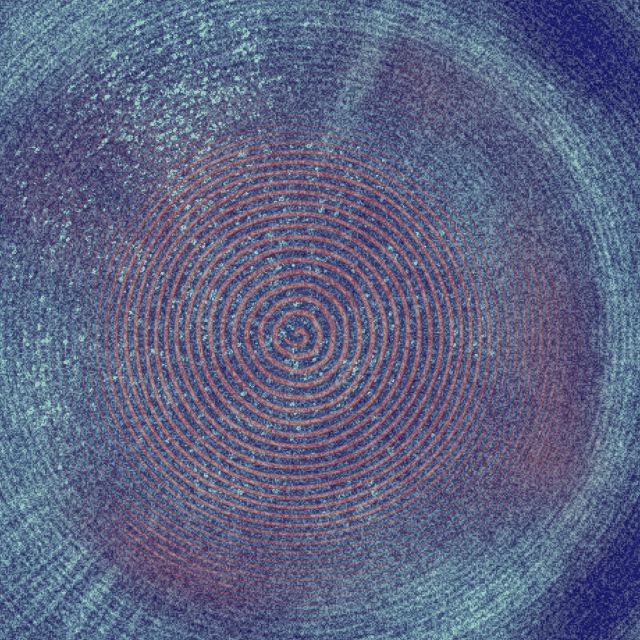
Reproduce this texture procedurally as a Shadertoy shader.

```glsl
// Draws grainy coral rings on weathered blue, with teal flecks and brushed arcs.

float hash(vec2 p) {
    vec3 q = fract(vec3(p.xyx) * vec3(0.1031, 0.103, 0.0973));
    q += dot(q, q.yzx + 33.33);
    return fract((q.x + q.y) * q.z);
}

float valueNoise(vec2 p) {
    vec2 i = floor(p), f = fract(p);
    f = f * f * (3.0 - 2.0 * f);
    return mix(mix(hash(i), hash(i + vec2(1, 0)), f.x),
               mix(hash(i + vec2(0, 1)), hash(i + vec2(1, 1)), f.x), f.y);
}

// Scattered cellular spots; density sets how many cells hold one
float flecks(vec2 p, float density) {
    vec2 cell = floor(p);
    float spots = 0.0;
    for (int y = -1; y <= 1; y++)
    for (int x = -1; x <= 1; x++) {
        vec2 id = cell + vec2(x, y);
        vec2 site = id + vec2(hash(id + 7.0), hash(id + 41.0));
        float size = mix(0.3, 0.8, hash(id + 83.0));
        float present = smoothstep(0.0, 0.08, density - hash(id + 19.0));
        spots = max(spots, present * smoothstep(size, size * 0.5, length(p - site)));
    }
    return spots;
}

// Soft elliptical patch turned by an angle
float patchAt(vec2 p, vec2 centre, vec2 size, float angle) {
    vec2 d = p - centre;
    float c = cos(angle), s = sin(angle);
    d = vec2(c * d.x + s * d.y, c * d.y - s * d.x) / size;
    return exp(-dot(d, d));
}

float layeredSines(vec2 p) {
    float sum = 0.0, amp = 0.5;
    for (int i = 0; i < 4; i++) {
        sum += amp * sin(p.x + 1.7 * sin(p.y * 0.8)) * cos(p.y + 1.3 * sin(p.x * 0.7));
        p = mat2(1.4, 1.2, -1.2, 1.4) * p + 2.3;
        amp *= 0.6;
    }
    return sum;
}

vec3 blueRamp(float t) {
    vec3 c = mix(vec3(0.13, 0.14, 0.44), vec3(0.25, 0.28, 0.455), smoothstep(-0.1, 0.28, t));
    c = mix(c, vec3(0.31, 0.40, 0.54), smoothstep(0.25, 0.48, t));
    c = mix(c, vec3(0.40, 0.54, 0.62), smoothstep(0.45, 0.7, t));
    return mix(c, vec3(0.58, 0.77, 0.73), smoothstep(0.65, 1.05, t));
}

void mainImage(out vec4 fragColor, in vec2 fragCoord) {
    vec2 uv = fragCoord / iResolution.xy;
    vec2 d = uv - vec2(0.465, 0.477);
    float r = length(d), angle = atan(d.y, d.x);
    float cloud = layeredSines(uv * 11.0);

    // Grain, brushed arcs and radial scratches
    float grain = valueNoise(uv * 460.0) + 0.5 * valueNoise(uv * 210.0 + 31.0) - 0.75;
    float brushed = valueNoise(vec2(abs(angle) * 9.0, r * 150.0)) - 0.5;
    float scratch = valueNoise(vec2(angle * 75.0, r * 5.0)) - 0.5;

    // Rings crowd together outwards and coil near the middle
    float wobble = 0.0012 * sin(angle * 3.0 + r * 20.0) + 0.0008 * sin(angle * 7.0 - r * 60.0);
    float rw = r + wobble;
    float coil = angle / 6.2832 * smoothstep(0.029, 0.012, r);
    float count = rw * (41.3 + 46.0 * rw) + coil;
    float offRing = abs(fract(count) - 0.5);
    float ring = smoothstep(0.27, 0.09, offRing + 0.12 * grain);
    float groove = cos(6.2832 * count);

    // Light patches
    float rightSide = smoothstep(0.1, 0.3, d.x);
    float rim = exp(-pow((r - 0.51 - 0.035 * abs(d.y)) / 0.042, 2.0)) * rightSide;
    float beam = patchAt(uv, vec2(0.57, 0.9), vec2(0.15, 0.022), 1.15);
    float corner = patchAt(uv, vec2(0.08, 0.94), vec2(0.24, 0.08), 0.65);
    float lowLeft = patchAt(uv, vec2(0.05, 0.36), vec2(0.09, 0.24), 0.0);
    float lowArc = patchAt(uv, vec2(0.12, 0.11), vec2(0.22, 0.07), -0.75);
    float lowRight = patchAt(uv, vec2(0.65, 0.07), vec2(0.18, 0.075), 0.3);
    float crown = patchAt(uv, vec2(0.47, 0.98), vec2(0.25, 0.07), 0.0);
    float rightHaze = patchAt(uv, vec2(0.75, 0.64), vec2(0.075, 0.22), 0.3);
    float speckled = patchAt(uv, vec2(0.27, 0.83), vec2(0.27, 0.12), 0.8);

    // Dark patches
    float topRight = patchAt(uv, vec2(0.9, 0.95), vec2(0.17, 0.07), -0.75);
    float lowCorner = patchAt(uv, vec2(0.97, 0.1), vec2(0.19, 0.06), 0.9);
    float innerRight = patchAt(uv, vec2(0.91, 0.38), vec2(0.035, 0.2), -0.1);
    float leftShade = patchAt(uv, vec2(0.1, 0.74), vec2(0.16, 0.1), 0.9);
    float lowShade = patchAt(uv, vec2(0.25, 0.12), vec2(0.17, 0.06), -0.55);

    float tone = 0.36 + 0.07 * cloud - 0.07 * smoothstep(0.32, 0.2, r);
    tone += 0.27 * rim + 0.3 * beam + 0.3 * corner + 0.28 * lowLeft + 0.1 * speckled;
    tone += 0.22 * lowArc + 0.25 * lowRight + 0.12 * crown + 0.13 * rightHaze;
    tone -= 0.4 * topRight + 0.42 * lowCorner + 0.12 * innerRight + 0.1 * leftShade + 0.07 * lowShade;
    tone += brushed * 0.24 * smoothstep(0.28, 0.5, r);
    tone += scratch * 0.3 * (lowArc + 0.6 * crown + 0.5 * rim + patchAt(uv, vec2(0.0), vec2(0.3), 0.0));
    tone += groove * mix(0.05, 0.09, smoothstep(0.25, 0.4, r));
    tone += grain * 0.45;

    // Flecks gather between rings and stretch along the upper left
    float density = 0.13 * smoothstep(0.36, 0.24, r) + 0.32 * speckled + 0.14 * lowLeft;
    density += 0.14 * patchAt(uv, vec2(0.4, 0.58), vec2(0.18, 0.1), 0.7);
    density *= 1.0 + 0.8 * cloud;
    vec2 slanted = vec2(uv.x + uv.y, uv.y - uv.x) * vec2(62.0, 92.0);
    float spots = max(flecks(slanted, density), 0.85 * flecks(uv * 170.0 + 9.0, density));
    spots *= mix(1.0, 0.2, ring * smoothstep(0.4, 0.3, r)) * (0.85 + 0.5 * grain);
    vec3 colour = blueRamp(tone + 0.45 * spots);

    // Worn red glaze and the coral rings
    float glaze = patchAt(uv, vec2(0.86, 0.45), vec2(0.075, 0.25), 0.1)
                + 0.8 * patchAt(uv, vec2(0.67, 0.87), vec2(0.15, 0.07), -0.5)
                + 0.8 * leftShade + 0.9 * lowShade
                + 0.6 * patchAt(uv, vec2(0.3, 0.72), vec2(0.24, 0.11), 0.7)
                + 0.5 * patchAt(uv, vec2(0.8, 0.28), vec2(0.12, 0.1), 0.8)
                + 0.5 * patchAt(uv, vec2(0.42, 0.1), vec2(0.15, 0.07), 0.0);
    glaze *= 0.75 + 0.5 * cloud + 0.5 * grain;
    colour = mix(colour, vec3(0.46, 0.26, 0.39), clamp(0.42 * glaze * (1.0 - spots), 0.0, 0.6));
    float wear = smoothstep(0.36, 0.25, r) + 0.65 * glaze * smoothstep(0.55, 0.3, r);
    wear += 0.3 * smoothstep(0.48, 0.36, r) * smoothstep(0.1, -0.2, d.y);
    vec3 coral = mix(vec3(0.62, 0.34, 0.39), vec3(0.74, 0.58, 0.53), clamp(0.45 + grain + 0.4 * cloud, 0.0, 1.0));
    colour = mix(colour, coral, ring * clamp(wear, 0.0, 1.0) * (0.88 - 0.5 * spots));

    fragColor = vec4(clamp(colour + 0.1 * grain, 0.0, 1.0), 1.0);
}
```
